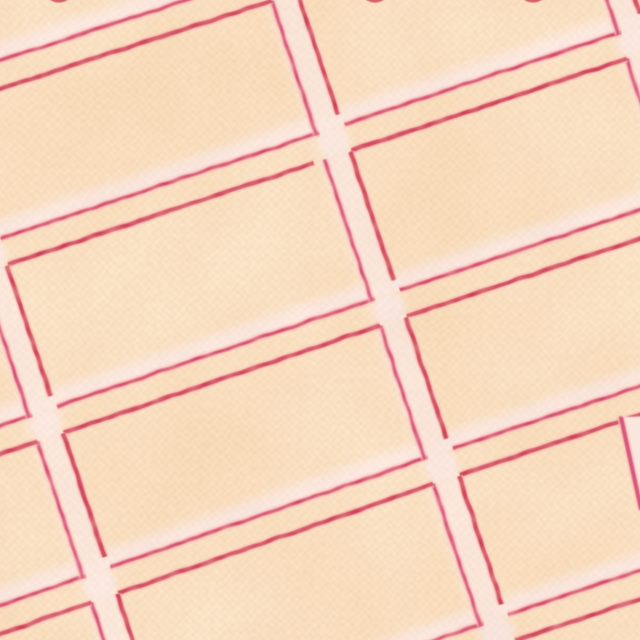
Write a WebGL 2 fragment shader that draws this pattern.

```glsl
#version 300 es
precision highp float;
// Tilted sheet of blank cream labels with red and magenta outlines and pale gutters.
uniform vec2 u_resolution;
out vec4 fragColor;

// Layout, in canvas heights, measured from the top left
const vec2 TILT = vec2(0.948, 0.317);       // cosine and sine of the sheet angle
const vec2 FIRST_CROSSING = vec2(0.423, 0.112);
const float ROW_PITCH = 0.267;
const float ROW_SWAY = 0.003;
const float ROW_FAN = 0.007;                // spread of the rows to the left
const float LEFT_PITCH = 0.565;
const float RIGHT_PITCH = 0.497;
const float GUTTER_HALF = 0.0211;
const float CORNER_GAP = 0.018;
const vec2 WORN_CROSSING = vec2(0, 1);
const float HEAVY_HALF = 0.0032;
const float FINE_HALF = 0.0026;
const float FRINGE_WIDTH = 0.0085;
const float GLOW_DEPTH = 0.042;
const vec2 CUT_TOP = vec2(0.970, 0.651);
const vec2 CUT_BOTTOM = vec2(1.002, 0.797);
// Print and paper
const vec3 CREAM = vec3(0.975, 0.870, 0.747);
const vec3 PALE = vec3(0.978, 0.902, 0.868);
const vec3 BLUSH = vec3(0.980, 0.720, 0.710);
const vec3 RED = vec3(0.810, 0.290, 0.355);
const vec3 MAGENTA = vec3(0.840, 0.350, 0.490);
const float WEAVE_CYCLES = 76.0;
const float GRAIN = 0.030;
const float MOTTLE = 0.032;

float hash(vec2 p) {
    vec3 h = fract(vec3(p.xyx) * 0.1031);
    h += dot(h, h.yzx + 33.33);
    return fract((h.x + h.y) * h.z);
}

float cornerSlope(vec2 cell, vec2 offset) {
    float angle = 6.2832 * hash(cell + 71.0);
    return dot(vec2(cos(angle), sin(angle)), offset);
}

float gradientNoise(vec2 p) {
    vec2 i = floor(p), f = p - i;
    vec2 w = f * f * f * (f * (f * 6.0 - 15.0) + 10.0);
    float low = mix(cornerSlope(i, f), cornerSlope(i + vec2(1, 0), f - vec2(1, 0)), w.x);
    float high = mix(cornerSlope(i + vec2(0, 1), f - vec2(0, 1)), cornerSlope(i + 1.0, f - 1.0), w.x);
    return mix(low, high, w.y);
}

// One outside the interval, zero inside it
float outside(float x, float start, float end, float soft) {
    return max(1.0 - smoothstep(start - soft, start + soft, x), smoothstep(end - soft, end + soft, x));
}

// Lays down a blush fringe, then the ink itself
vec3 printInk(vec3 color, vec3 ink, float d, float halfWidth, float mask, float soft) {
    float fringe = 1.0 - smoothstep(halfWidth, FRINGE_WIDTH, abs(d));
    float line = 1.0 - smoothstep(halfWidth - soft, halfWidth + soft, abs(d));
    return mix(mix(color, BLUSH, 0.8 * fringe * mask), ink, line * mask);
}

void main() {
    vec2 page = gl_FragCoord.xy / u_resolution.y;
    page.y = 1.0 - page.y;
    float soft = max(0.0022, 0.8 / u_resolution.y);

    // Sheet axes, then the offset from the nearest gutter crossing
    vec2 sheet = vec2(dot(page, vec2(TILT.x, -TILT.y)), dot(page, TILT.yx)) - FIRST_CROSSING;
    vec2 pitch = vec2(sheet.x < 0.0 ? LEFT_PITCH : RIGHT_PITCH, ROW_PITCH);
    vec2 id = floor(sheet / pitch + 0.5);
    vec2 q = sheet - id * pitch;
    q.y += ROW_FAN * (id.y - 1.4) * min(sheet.x, 0.0) - ROW_SWAY * cos(3.1416 * id.y);
    q += 0.002 * vec2(gradientNoise(page * 38.0), gradientNoise(page * 38.0 + 40.0));

    // Woven paper with broad stains
    vec2 weave = 6.2832 * WEAVE_CYCLES * page;
    weave += 2.2 * vec2(gradientNoise(page * 35.0), gradientNoise(page * 35.0 + 17.0));
    float grain = 0.45 * sin(weave.x) * sin(weave.y) + 0.75 * gradientNoise(page * 110.0);
    float mottle = gradientNoise(page * 3.5 + 9.0) + 0.6 * gradientNoise(page * 11.0);
    vec3 color = CREAM + GRAIN * grain * vec3(0.45, 0.85, 1.25) + MOTTLE * mottle * vec3(0.3, 0.8, 1.4);

    // Pale gutters, crossings and the glow above each row
    float h = GUTTER_HALF;
    float column = 1.0 - smoothstep(h - 0.006, h + 0.004, abs(q.x));
    float rise = -q.y - h;
    float glow = smoothstep(-0.004, 0.003, rise) * (1.0 - smoothstep(0.3 * GLOW_DEPTH, GLOW_DEPTH, rise));
    float crossing = 1.0 - smoothstep(0.016, 0.036, length(q));
    float side = 0.45 * (1.0 - smoothstep(0.0, 0.022, abs(q.x + h)));
    float pale = max(max(0.82 * column, 0.95 * glow), max(crossing, side));
    color = mix(color, PALE + 0.016 * grain + 0.02 * mottle, pale);

    // Label outlines, broken near the corners
    float wear = 0.88 + 0.4 * gradientNoise(sheet * 50.0);
    float topGap = id == WORN_CROSSING ? CORNER_GAP : 0.0;
    float bottomMask = wear * outside(q.x, 0.005 - h, h + 0.004, soft);
    float rightMask = wear * outside(q.y, 0.002 - h, h, soft);
    float topMask = wear * outside(q.x, -h - topGap, h + 0.002, soft);
    float leftMask = wear * outside(q.y, -h - CORNER_GAP, h + 0.001, soft);
    color = printInk(color, mix(MAGENTA, RED, 0.4), q.y + h, FINE_HALF, bottomMask, soft);
    color = printInk(color, MAGENTA, q.x + h, FINE_HALF, rightMask, soft);
    color = printInk(color, RED, q.y - h, HEAVY_HALF, topMask, soft);
    color = printInk(color, RED, q.x - h, HEAVY_HALF, leftMask, soft);

    // Slanted cut that ends one label early at the right
    float along = (page.y - CUT_TOP.y) / (CUT_BOTTOM.y - CUT_TOP.y);
    float beyond = page.x - mix(CUT_TOP.x, CUT_BOTTOM.x, along);
    float cutMask = 1.0 - outside(along, 0.0, 1.0, 0.02);
    color = mix(color, PALE, cutMask * smoothstep(-soft, soft, beyond));
    color = printInk(color, MAGENTA, beyond, HEAVY_HALF, cutMask, soft);

    // Red dots peeking in along the top edge
    float dotIndex = floor((page.x - 0.092) / 0.247 + 0.5);
    float reach = length(vec2(page.x - 0.092 - 0.247 * dotIndex, page.y + 0.020));
    float dots = dotIndex == 1.0 ? 0.0 : 1.0 - smoothstep(0.024 - soft, 0.024 + soft, reach);
    fragColor = vec4(clamp(mix(color, RED, 0.85 * dots), 0.0, 1.0), 1.0);
}
```
